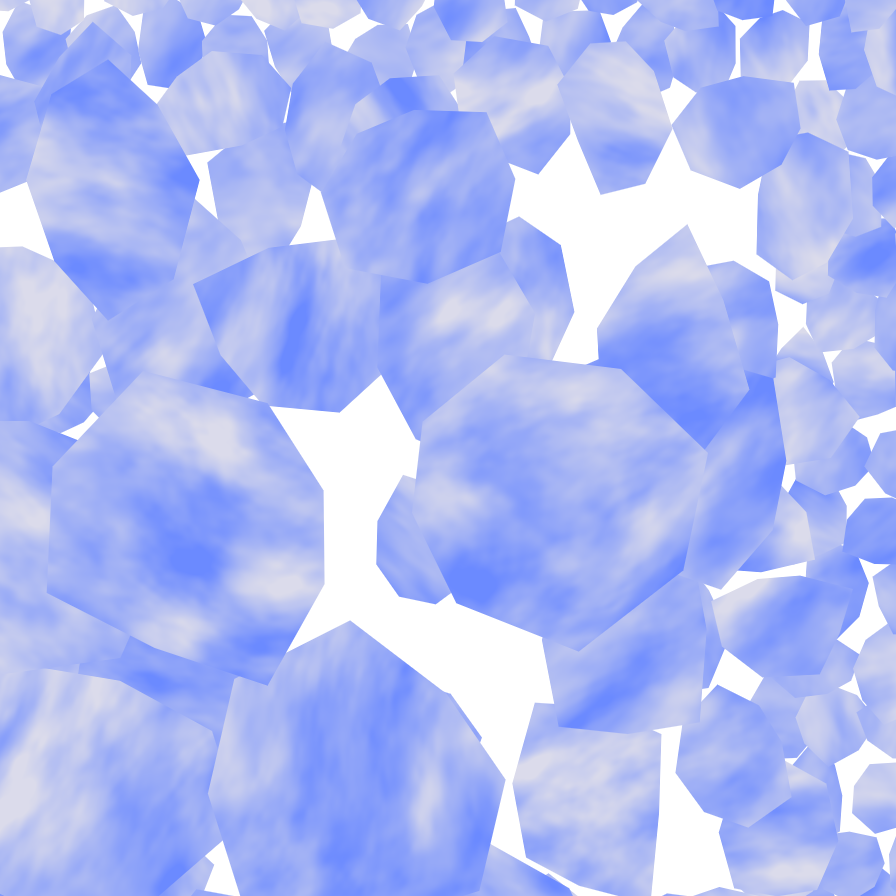
A WebGL 1 fragment shader for this pattern:

```glsl
precision highp float;
// Cloudy blue paving stones on white, shrinking towards the top and right edges.
// Each layer scatters irregular polygons on a staggered grid; layers are painted
// from small to large, and every stone carries its own turned, streaky noise.
uniform vec2 u_resolution;

const vec3 GAP_WHITE = vec3(1.0);
const vec3 DEEP_BLUE = vec3(0.42, 0.54, 1.0);
const vec3 PALE_GREY = vec3(0.86, 0.86, 0.92);

const int LAYERS = 4;
const float LARGEST_CELL = 0.28;    // grid step of the largest stones
const float LAYER_RATIO = 1.55;     // size step from layer to layer
const float EDGE_SIZE = 0.05;       // wanted stone size at the top and right edges
const float SIZE_GROWTH = 0.45;     // growth of that size away from the edges
const float BAND = 0.6;             // half width of a layer's zone, in layers
const float FILLER_CHANCE = 0.15;   // small stones peeking out between large ones
const float JITTER = 0.36;
const float CORNERS = 8.0;
const float MIN_RADIUS = 0.48;
const float MAX_RADIUS = 0.72;
const float MIN_STRETCH = 0.88;
const float MAX_STRETCH = 1.3;
const vec2 GRAIN_SCALE = vec2(9.0, 16.0);
const float GRAIN_CONTRAST = 1.75;
const float TONE_VARIATION = 0.1;
const float TAU = 6.283185;

float hash(vec2 p) {
  return fract(sin(dot(p, vec2(127.1, 311.7))) * 43758.55);
}

vec2 hash2(vec2 p) {
  return vec2(hash(p), hash(p + vec2(19.3, 7.7)));
}

mat2 rotation(float angle) {
  float c = cos(angle), s = sin(angle);
  return mat2(c, s, -s, c);
}

float valueNoise(vec2 p) {
  vec2 i = floor(p), f = fract(p);
  f = f * f * (3.0 - 2.0 * f);
  return mix(mix(hash(i), hash(i + vec2(1.0, 0.0)), f.x),
             mix(hash(i + vec2(0.0, 1.0)), hash(i + vec2(1.0)), f.x), f.y);
}

float fbm(vec2 p) {
  float sum = 0.0, weight = 0.53;
  for (int i = 0; i < 4; i++) {
    sum += weight * valueNoise(p);
    p = rotation(0.4) * p * 2.03 + 11.7;
    weight *= 0.5;
  }
  return sum;
}

// Layer whose stones suit the place: 0 is the largest.
float wantedLayer(vec2 p) {
  float inset = max(min(1.0 - p.x, 1.0 - p.y), 0.0);
  float size = EDGE_SIZE + SIZE_GROWTH * inset;
  return clamp(log(LARGEST_CELL / size) / log(LAYER_RATIO), 0.0, float(LAYERS - 1));
}

vec2 corner(float index, vec2 seed) {
  float radius = mix(MIN_RADIUS, MAX_RADIUS, hash(seed + 3.1 * mod(index, CORNERS) + 5.3));
  float angle = index * TAU / CORNERS;
  return radius * vec2(cos(angle), sin(angle));
}

// Distance to the polygon side in the direction of q, positive inside.
float stoneInside(vec2 q, vec2 seed) {
  float stretch = mix(MIN_STRETCH, MAX_STRETCH, hash(seed + 1.9));
  q = rotation(TAU * hash(seed + 2.7)) * (q * vec2(stretch, 1.0 / stretch));
  float sector = floor((atan(q.y, q.x) / TAU + 0.5) * CORNERS) - 0.5 * CORNERS;
  vec2 a = corner(sector, seed);
  vec2 side = corner(sector + 1.0, seed) - a;
  return (side.x * (q.y - a.y) - side.y * (q.x - a.x)) / length(side);
}

vec3 stoneColour(vec2 p, vec2 seed) {
  vec2 g = rotation(TAU * hash(seed + 8.3)) * p * GRAIN_SCALE.x;
  g += 0.5 * vec2(valueNoise(g * 0.6 + seed), valueNoise(g * 0.6 - seed));
  g.y *= GRAIN_SCALE.y / GRAIN_SCALE.x;
  float tone = 0.52 + GRAIN_CONTRAST * (fbm(g + 40.0 * hash2(seed)) - 0.5);
  tone += TONE_VARIATION * (hash(seed + 6.1) - 0.5);
  return mix(DEEP_BLUE, PALE_GREY, clamp(tone, 0.0, 1.0));
}

void main() {
  float pixel = 1.0 / min(u_resolution.x, u_resolution.y);
  vec2 p = gl_FragCoord.xy * pixel;
  vec3 colour = GAP_WHITE;

  for (int k = 0; k < LAYERS; k++) {
    float layer = float(LAYERS - 1 - k);
    float cellSize = LARGEST_CELL / pow(LAYER_RATIO, layer);
    vec2 grid = p / cellSize;
    for (int j = -1; j <= 1; j++) {
      float row = floor(grid.y) + float(j);
      float stagger = 0.5 * mod(row, 2.0);
      for (int i = -1; i <= 1; i++) {
        vec2 cell = vec2(floor(grid.x - stagger) + float(i), row);
        vec2 seed = cell + 37.0 * layer + 4.0;
        vec2 centre = cell + vec2(stagger, 0.0) + 0.5 + JITTER * (hash2(seed) - 0.5);
        float offset = layer - wantedLayer(centre * cellSize);
        bool filler = offset > 0.0 && hash(seed + 9.7) < FILLER_CHANCE;
        if (abs(offset) < BAND || filler) {
          float inside = stoneInside(grid - centre, seed) * cellSize;
          float cover = clamp(inside / pixel + 0.5, 0.0, 1.0);
          if (cover > 0.0) colour = mix(colour, stoneColour(p, seed), cover);
        }
      }
    }
  }
  gl_FragColor = vec4(colour, 1.0);
}
```
